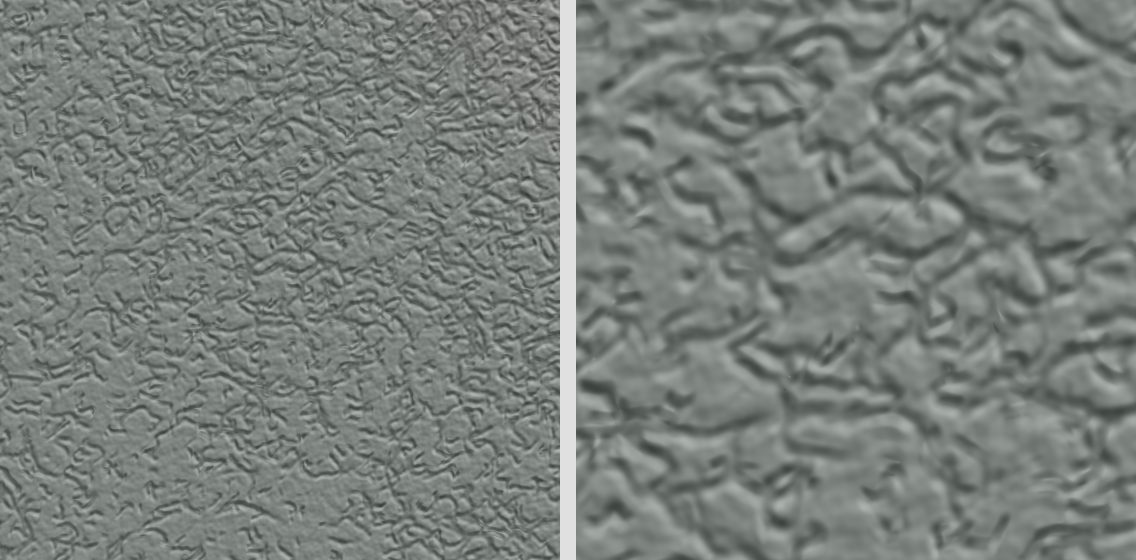
Left: the whole. Right: its middle third, enlarged.
Give the GLSL for this texture, as a Shadertoy shader.

```glsl
#define BASE_TONE 0.518
#define GROOVE_DEPTH 0.185
#define RIM_GLOW 0.12
#define GROOVE_WIDTH 0.0041
#define RIM_SHIFT 0.0082
#define GRAIN_AMOUNT 0.095
#define COARSE_SCALE 8.5
#define SCALE_STEP 1.55
#define LAYERS 4
#define STRETCH vec2(0.87, 1.13)
#define LIGHT_DIR vec2(-0.34, -0.94)

vec2 hashGradient(vec2 cell) {
    vec3 q = fract(cell.xyx * vec3(0.1031, 0.1030, 0.0973));
    q += dot(q, q.yzx + 33.33);
    float angle = 6.2832 * fract((q.x + q.y) * q.z);
    return vec2(cos(angle), sin(angle));
}

float noise(vec2 p) {
    vec2 i = floor(p), f = p - i;
    vec2 u = f * f * f * (f * (f * 6.0 - 15.0) + 10.0);
    vec2 e = vec2(1.0, 0.0);
    float a = dot(hashGradient(i), f);
    float b = dot(hashGradient(i + e.xy), f - e.xy);
    float c = dot(hashGradient(i + e.yx), f - e.yx);
    float d = dot(hashGradient(i + e.xx), f - e.xx);
    return mix(mix(a, b, u.x), mix(c, d, u.x), u.y);
}

// Noise bent by finer noise, so its contours curl
float wrinkle(vec2 p) {
    vec2 bend = vec2(noise(p * 1.7 + 17.3), noise(p * 1.7 + 61.7));
    return noise(p + 0.38 * bend);
}

// Soft line of even width along the zero contour
float contourLine(vec2 uv, float scale, vec2 seed) {
    float e = 0.0015;
    vec2 stretch = scale * STRETCH;
    vec2 p = uv * stretch + seed;
    float n = wrinkle(p);
    vec2 slope = vec2(wrinkle(p + vec2(e * stretch.x, 0.0)),
                      wrinkle(p + vec2(0.0, e * stretch.y))) - n;
    float d = n / (length(slope) / e + 0.08 * scale) / GROOVE_WIDTH;
    return exp(-d * d);
}

// Broken worm-like grooves at several sizes, crowded in some patches
float grooves(vec2 uv) {
    float crowding = 0.01 + 0.16 * (uv.x + uv.y - 1.0) + 0.3 * noise(uv * 3.3 + 8.4);
    float cover = 0.0;
    float scale = COARSE_SCALE;
    for (int i = 0; i < LAYERS; i++) {
        vec2 seed = vec2(13.7, 29.1) * float(i + 1);
        float gaps = noise(uv * scale * 0.9 + seed.yx) + crowding;
        float line = smoothstep(-0.05, 0.13, gaps) * contourLine(uv, scale, seed);
        cover += (1.0 - cover) * line;
        scale *= SCALE_STEP;
    }
    return cover;
}

// Fine embossed grit
float grit(vec2 p) {
    return noise(p) - noise(p + 0.5 * LIGHT_DIR);
}

void mainImage(out vec4 fragColor, in vec2 fragCoord) {
    vec2 uv = fragCoord / iResolution.xy;

    // Each groove is dark, with a lit rim on the side facing the light
    float tone = BASE_TONE;
    tone -= GROOVE_DEPTH * grooves(uv);
    tone += RIM_GLOW * grooves(uv - RIM_SHIFT * LIGHT_DIR);

    // Grit, stronger towards the upper right
    float upperRight = uv.x + uv.y - 1.0;
    float grain = grit(uv * 58.0) + 0.8 * grit(uv * 115.0 + 40.0);
    tone += GRAIN_AMOUNT * (0.95 + 0.3 * upperRight) * grain;

    // Grey-green plaster, a little warmer towards the upper right
    vec3 color = tone + vec3(-0.027, 0.0, -0.016);
    color += vec3(0.018, 0.0, 0.002) * smoothstep(0.3, 1.0, upperRight);
    fragColor = vec4(clamp(color, 0.0, 1.0), 1.0);
}
```
